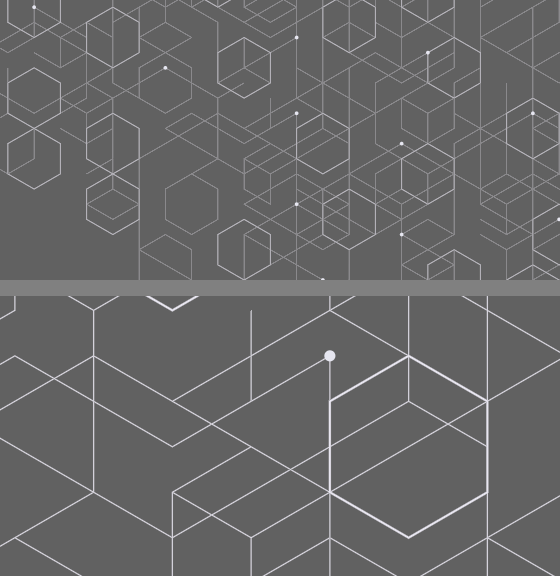
Top: the whole. Bottom: its middle third, enlarged.
This background is drawn by a Shadertoy shader. Its source:

```glsl
// Overlapping thin and bold hexagon outlines with dots on a flat grey ground.

const vec2 LATTICE = vec2(0.09375, 0.05413); // column width, half a hexagon side
const float THIRD_PI = 1.0471976;

float hash(vec2 id, float seed) {
    vec3 v = fract(vec3(id, seed) * vec3(0.1031, 0.1130, 0.0973));
    v += dot(v, v.yzx + 33.33);
    return fract((v.x + v.y) * v.z);
}

// Lattice node chosen inside one staggered block; z tells whether it is occupied.
vec3 placeNode(vec2 id, vec2 block, float radius, float seed) {
    vec2 jitter = 0.5 * vec2(hash(id, seed), hash(id, seed + 1.7));
    float stagger = 0.5 * mod(id.x, 2.0);
    vec2 cell = id * block + floor(block * (jitter + vec2(0.0, stagger)));
    vec2 node = (cell + vec2(0.3, 0.0)) * LATTICE;
    bool clearCorner = length(max(node, 0.0)) > 0.31 + 0.8 * radius;
    bool chosen = hash(id, seed + 3.1) < 0.94;
    return vec3(node, clearCorner && chosen ? 1.0 : 0.0);
}

// Distance to a hexagon whose sides are kept at random, plus optional cube spokes.
float hexagon(vec2 q, float radius, vec2 id, float keep, float spokes, float seed) {
    float angle = atan(q.y, q.x);
    float side = round(angle / THIRD_PI);
    vec2 normal = vec2(cos(side * THIRD_PI), sin(side * THIRD_PI));
    float d = 9.0;
    if (hash(id, seed + 11.3 + mod(side + 6.0, 6.0)) < keep)
        d = abs(dot(q, normal) - radius * 0.8660254);

    if (hash(id, seed + 5.3) < spokes) {
        float start = hash(id, seed + 7.9) < 0.5 ? 0.5 : 1.5;
        float turn = (start + 2.0 * round((angle / THIRD_PI - start) / 2.0)) * THIRD_PI;
        vec2 axis = vec2(cos(turn), sin(turn));
        float along = clamp(dot(q, axis), 0.0, radius);
        d = min(d, length(q - axis * along));
    }
    return d;
}

// Nearest line among hexagons scattered one per block.
float hexLayer(vec2 p, vec2 block, float size, float keep, float spokes, float seed) {
    float radius = size * 2.0 * LATTICE.y;
    vec2 home = floor(p / (block * LATTICE));
    float d = 9.0;
    for (int j = -2; j <= 1; j++)
    for (int i = -1; i <= 1; i++) {
        vec2 id = home + vec2(i, j);
        vec3 node = placeNode(id, block, radius, seed);
        if (node.z > 0.5)
            d = min(d, hexagon(p - node.xy, radius, id, keep, spokes, seed));
    }
    return d;
}

// Nearest dot centre, on the top corner of the hexagons of a layer.
float dotLayer(vec2 p, vec2 block, float size, float seed) {
    float radius = size * 2.0 * LATTICE.y;
    vec2 home = floor(p / (block * LATTICE));
    float d = 9.0;
    for (int j = -2; j <= 1; j++)
    for (int i = -1; i <= 1; i++) {
        vec3 node = placeNode(home + vec2(i, j), block, radius, seed);
        if (node.z > 0.5) d = min(d, length(p - node.xy - vec2(0.0, radius)));
    }
    return d;
}

// Share of a soft pixel covered by a line of the given width.
float stroke(float d, float width, float soft) {
    return clamp((0.5 * (width + soft) - d) / soft, 0.0, min(1.0, width / soft));
}

void mainImage(out vec4 fragColor, in vec2 fragCoord) {
    vec2 p = fragCoord / iResolution.y;
    float pixel = 1.0 / iResolution.y;

    // Thin net in three sizes
    float thin = hexLayer(p, vec2(3.0, 4.0), 1.0, 0.88, 0.4, 21.0);
    thin = min(thin, hexLayer(p, vec2(5.0, 6.0), 2.0, 0.85, 0.35, 57.0));
    thin = min(thin, hexLayer(p, vec2(7.0, 8.0), 3.0, 0.7, 0.2, 93.0));

    // Bold hexagons
    float bold = hexLayer(p, vec2(4.0, 6.0), 1.0, 1.1, 0.0, 138.0);

    float soft = 1.2 * pixel;
    float ink = max(stroke(thin, 0.0013, soft), stroke(bold, 0.0026, soft));
    vec3 color = mix(vec3(0.38), vec3(0.91, 0.90, 0.94), ink);

    // Dots on corners
    float dots = dotLayer(p, vec2(5.0, 6.0), 2.0, 57.0);
    color = mix(color, vec3(0.90, 0.90, 0.94), clamp((0.0066 - dots) / pixel + 0.5, 0.0, 1.0));

    fragColor = vec4(color, 1.0);
}
```
